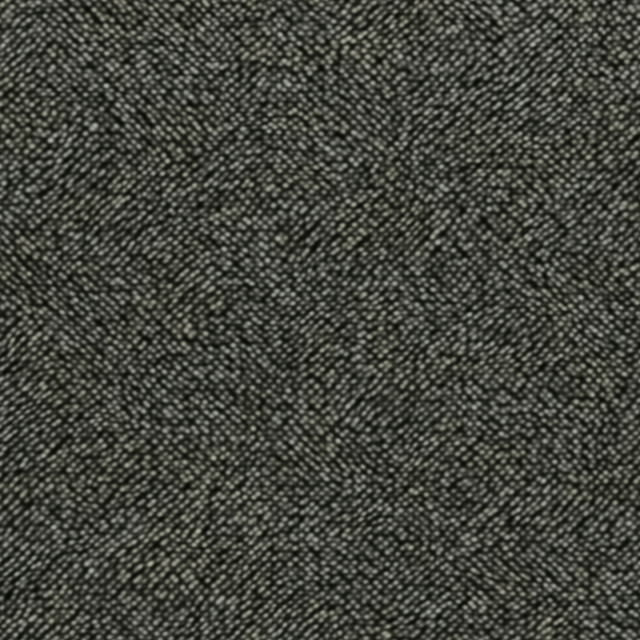
Write a three.js fragment shader that draws this texture.

```glsl
varying vec2 vUv;

const vec2 THREADS = vec2(122.0, 128.0);
const vec2 GRAIN_SIZE = vec2(0.39, 0.355);
const vec3 SHADOW = vec3(0.014, 0.020, 0.000);
const vec3 FIBRE = vec3(0.505, 0.507, 0.488);
const vec3 WARM_TINT = vec3(1.015, 1.0, 0.965);
const vec3 COOL_TINT = vec3(0.995, 1.0, 1.005);

float hash(vec2 p) {
  vec3 q = fract(p.xyx * 0.1031);
  q += dot(q, q.yzx + 33.33);
  return fract((q.x + q.y) * q.z);
}

float valueNoise(vec2 p) {
  vec2 cell = floor(p);
  vec2 f = fract(p);
  f = f * f * (3.0 - 2.0 * f);
  float low = mix(hash(cell), hash(cell + vec2(1.0, 0.0)), f.x);
  float high = mix(hash(cell + vec2(0.0, 1.0)), hash(cell + 1.0), f.x);
  return mix(low, high, f.y);
}

// Slow drift of the threads, in thread widths
vec2 threadDrift(vec2 uv, float frequency, float amount) {
  vec2 p = uv * frequency;
  return amount * (vec2(valueNoise(p + 17.0), valueNoise(p + 61.0)) - 0.5);
}

// Uneven yarn: brightness wanders along each weft and warp thread
float yarnTone(vec2 cell, float variation) {
  float weft = valueNoise(vec2(cell.x * 0.16, cell.y + 301.0));
  float warp = valueNoise(vec2(cell.x + 503.0, cell.y * 0.16));
  return 1.0 + variation * (1.2 * weft + 0.8 * warp - 1.0);
}

// Random brightness of one grain, with rare pale glints
float grainTone(vec2 cell) {
  float glint = pow(hash(cell + 211.0), 18.0);
  return 0.66 + 0.64 * hash(cell + 97.0) + 0.35 * glint;
}

// Soft oval grain
float grainShape(vec2 offset, vec2 size, float lean) {
  offset.y -= lean * offset.x;
  vec2 q = offset / size;
  return exp(-0.5 * dot(q, q));
}

// Overlapping grains, raised on alternate thread crossings
float weave(vec2 p, float jitter, float sunkenLevel) {
  vec2 base = floor(p);
  float total = 0.0;
  for (int y = -2; y <= 2; y++) {
    for (int x = -2; x <= 2; x++) {
      vec2 cell = base + vec2(float(x), float(y));
      vec2 shift = vec2(hash(cell + 11.0), hash(cell + 43.0)) - 0.5;
      float sunken = mod(cell.x + cell.y, 2.0);
      float level = mix(1.0, sunkenLevel * hash(cell + 71.0), sunken);
      float lean = mix(-0.22, 0.36, valueNoise(cell * 0.09 + 151.0));
      float shape = grainShape(p - cell - 0.5 - jitter * shift, GRAIN_SIZE, lean);
      total += level * shape * grainTone(cell) * yarnTone(cell, 0.20);
    }
  }
  return total;
}

// Broad uneven shading, slightly paler toward the top
float clothShade(vec2 uv) {
  float patches = valueNoise(uv * 5.0 + 7.0) - 0.5;
  return 0.99 + 0.05 * patches + 0.08 * smoothstep(0.55, 1.0, uv.y);
}

// Gently limits the brightest overlaps
float softenPeaks(float light, float knee) {
  float excess = max(light - knee, 0.0);
  return min(light, knee) + excess / (1.0 + 0.6 * excess);
}

void main() {
  vec2 threads = vUv * THREADS + 64.0;
  threads += threadDrift(vUv, 7.0, 1.3) + threadDrift(vUv, 24.0, 0.5);

  float light = weave(threads, 0.46, 0.30) * clothShade(vUv);
  light = softenPeaks(light, 0.65);
  float warmth = smoothstep(0.35, 0.85, valueNoise(threads * 0.16 + 83.0));
  vec3 tint = mix(COOL_TINT, WARM_TINT, warmth);

  gl_FragColor = vec4(SHADOW + FIBRE * tint * light, 1.0);
}
```
